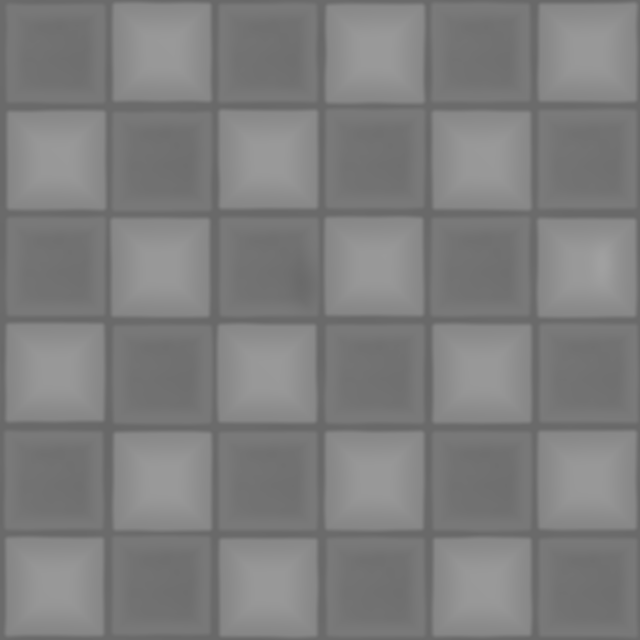
A WebGL 2 fragment shader for this pattern:

```glsl
#version 300 es
precision highp float;

uniform vec2 u_resolution;
out vec4 outColor;

#define TILES 6.0
#define TILE_HALF 0.463
#define CORNER 0.035
#define EDGE_BLUR 0.03
#define JITTER 0.012
#define GROUT 0.415
#define LIGHT_RIM 0.53
#define LIGHT_CENTER 0.598
#define DARK_RIM 0.474
#define DARK_CENTER 0.453
#define BLOTCH 0.022
#define TILE_VARIATION 0.006

float hash(vec2 p) {
    vec3 q = fract(p.xyx * 0.1031);
    q += dot(q, q.yzx + 33.33);
    return fract((q.x + q.y) * q.z);
}

// Value noise that wraps after period cells
float noise(vec2 p, float period) {
    vec2 i = floor(p);
    vec2 f = fract(p);
    f = f * f * (3.0 - 2.0 * f);
    vec2 a = mod(i, period);
    vec2 b = mod(i + 1.0, period);
    return mix(mix(hash(a), hash(vec2(b.x, a.y)), f.x),
               mix(hash(vec2(a.x, b.y)), hash(b), f.x), f.y);
}

float roundedBox(vec2 p, float halfSize, float radius) {
    vec2 q = abs(p) - halfSize + radius;
    return length(max(q, 0.0)) + min(max(q.x, q.y), 0.0) - radius;
}

// Soft elliptical spot, 1 at its center
float spot(vec2 p, vec2 center, vec2 size) {
    vec2 q = (p - center) / size;
    return exp(-dot(q, q));
}

float lightTile(vec2 p, float depth) {
    float dome = smoothstep(-0.02, 0.36, depth);
    float sheen = 0.006 * (p.x + p.y);
    return mix(LIGHT_RIM, LIGHT_CENTER, dome) + sheen;
}

float darkTile(vec2 p, float depth) {
    float inner = smoothstep(0.04, 0.2, depth);
    float mottle = 0.6 * noise((p + 0.5) * 5.0, 64.0)
                 + 0.4 * noise((p + 0.5) * 11.0 + 17.0, 64.0);
    float stain = spot(p, vec2(0.2, 0.0), vec2(0.28, 0.4))
                + 0.6 * spot(p, vec2(-0.12, 0.24), vec2(0.18, 0.09));
    float wear = (mottle - 0.4) * 0.7 + stain * 0.5;
    return mix(DARK_RIM, DARK_CENTER, inner) - BLOTCH * inner * wear;
}

void main() {
    vec2 uv = gl_FragCoord.xy / u_resolution;
    vec2 grid = uv * TILES - vec2(0.015, 0.0);
    vec2 cell = mod(floor(grid), TILES);
    vec2 p = fract(grid) - 0.5;

    // Uneven setting of each tile and slightly wavy edges
    vec2 shift = vec2(hash(cell + 3.1), hash(cell + 8.7)) - 0.5;
    float wave = noise(grid * 4.0, TILES * 4.0) - 0.5;
    float d = roundedBox(p - shift * JITTER * 2.0, TILE_HALF, CORNER);
    d += wave * 0.012;

    // Checkerboard shading
    bool isLight = mod(cell.x + cell.y, 2.0) < 0.5;
    float tone = isLight ? lightTile(p, -d) : darkTile(p, -d);
    tone += (hash(cell + 21.3) - 0.5) * TILE_VARIATION;

    // One polished tile and one stained tile
    float polished = float(cell == vec2(5.0, 3.0));
    float stained = float(cell == vec2(2.0, 3.0));
    tone += 0.03 * polished * spot(p, vec2(0.14, 0.02), vec2(0.1, 0.2));
    tone -= 0.04 * stained * spot(p, vec2(0.38, -0.18), vec2(0.13, 0.24));

    // Soft joints
    float blur = max(EDGE_BLUR, TILES / min(u_resolution.x, u_resolution.y));
    float cover = 1.0 - smoothstep(-blur, blur, d);
    float joint = GROUT + 0.012 * (noise(grid * 3.0 + 5.0, TILES * 3.0) - 0.5);
    outColor = vec4(vec3(mix(joint, tone, cover)), 1.0);
}
```
